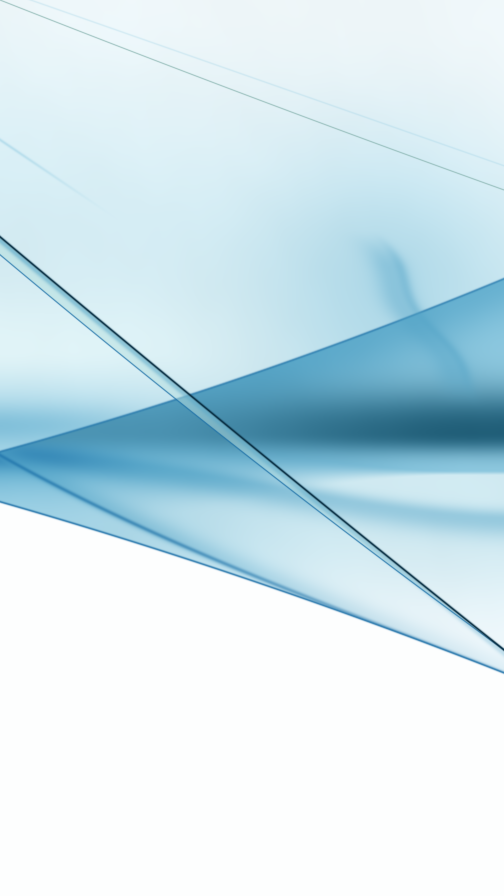
Give the GLSL for this background, as a Shadertoy shader.

```glsl
const vec3 PAPER = vec3(0.992, 0.995, 0.996);
const vec3 MIST = vec3(0.82, 0.92, 0.95);
const vec3 SKY = vec3(0.56, 0.79, 0.88);
const vec3 AZURE = vec3(0.32, 0.64, 0.78);
const vec3 DEEP = vec3(0.10, 0.43, 0.65);
const vec3 TEAL = vec3(0.12, 0.36, 0.46);
const vec3 INK = vec3(0.02, 0.17, 0.25);
const vec3 GLASS = vec3(0.72, 0.88, 0.88);
const float HORIZON = 0.517;      // height of the dark band
const float RIBBON_GAP = 0.020;   // ribbon thickness at the left
const float HAIR = 0.0011;        // half width of fine lines
const float CLOUD_AMOUNT = 0.018;

float glow(float d, float w) {
    d /= w;
    return exp(-d * d);
}

// Fine line that never gets thinner than a pixel
float hairline(float d, float w) {
    return glow(d, max(w, 0.75 / iResolution.y));
}

// Coverage of the side where d is positive
float side(float d) {
    float px = 1.0 / iResolution.y;
    return smoothstep(-px, px, d);
}

// Layered sines, roughly -1 to 1
float clouds(vec2 p) {
    float sum = 0.0, amp = 0.5;
    for (int i = 0; i < 4; i++) {
        sum += amp * sin(p.x + 1.7 * sin(p.y)) * cos(p.y - 0.6 * p.x);
        p = mat2(1.6, 1.2, -1.2, 1.6) * p + 1.3;
        amp *= 0.5;
    }
    return sum;
}

// Pale field above the fan
vec3 upperField(vec2 p) {
    float shade = smoothstep(1.06, 0.76, p.y + 0.10 * p.x);
    vec3 col = mix(vec3(0.94, 0.97, 0.98), MIST, shade * 0.9);
    col = mix(col, vec3(0.89, 0.96, 0.97), 0.8 * glow(p.y - 0.61, 0.06) * (1.0 - p.x));
    float low = smoothstep(0.61, 0.52, p.y) * smoothstep(0.65, 0.0, p.x);
    col = mix(col, SKY, 0.65 * low);
    col = mix(col, AZURE, 0.45 * glow(p.y - 0.525, 0.022) * smoothstep(0.5, 0.0, p.x));
    float haze = glow(length((p - vec2(0.77, 0.67)) * vec2(1.0, 1.5)), 0.24);
    return mix(col, SKY, 0.50 * haze);
}

// Layered light inside the fan
vec3 fanField(vec2 p, float upper, float lower) {
    float x = p.x, y = p.y;
    float nearTip = 1.0 - smoothstep(0.0, 0.75, x);
    vec3 pale = mix(vec3(0.94, 0.975, 0.99), MIST, smoothstep(0.27, 0.42, y));
    pale = mix(pale, SKY, 0.75 * nearTip);

    // Upper body, crisp underneath at the right
    float soft = mix(0.045, 0.003, smoothstep(0.2, 0.9, x));
    float body = smoothstep(-soft, soft, y - 0.472 + 0.015 * nearTip);
    vec3 veil = mix(mix(AZURE, SKY, 0.45), SKY, smoothstep(0.45, 1.0, x));
    veil = mix(veil, AZURE, 0.65 * glow(y - upper, 0.045));
    vec3 col = mix(pale, veil, body);

    // Dark band with a softer top than bottom
    float d = y - HORIZON;
    float band = glow(d, d > 0.0 ? 0.042 : 0.020);
    col = mix(col, AZURE * 0.87, 0.85 * band);
    col = mix(col, TEAL, 0.95 * band * smoothstep(0.25, 0.95, x));

    // Sweeping streak from the tip
    float sweep = y - mix(0.492, 0.420, smoothstep(0.0, 1.05, x));
    float strength = mix(0.85, 0.45, smoothstep(0.0, 0.8, x));
    col = mix(col, AZURE, strength * glow(sweep, sweep > 0.0 ? 0.011 : 0.020));
    col = mix(col, DEEP, 0.6 * glow(sweep, 0.014) * smoothstep(0.35, 0.0, x));

    // Bright blue fold close to the lower edge
    float fold = y - lower - 0.052 * pow(1.0 - x, 3.0);
    float foldGlow = glow(fold, fold > 0.0 ? 0.018 : 0.005);
    col = mix(col, AZURE, 0.55 * foldGlow * (1.0 - 0.8 * x));
    return mix(col, DEEP, 0.65 * hairline(fold, 0.0025) * (1.0 - 0.5 * x));
}

void mainImage(out vec4 fragColor, in vec2 fragCoord) {
    vec2 p = fragCoord / iResolution.xy;
    float x = p.x, y = p.y;
    float bow = x * (1.0 - x);
    float upper = mix(0.496, 0.689, x) - 0.040 * bow;
    float lower = mix(0.440, 0.249, x) + 0.030 * bow;

    // Main planes
    vec3 col = upperField(p);
    col = mix(col, fanField(p, upper, lower), side(upper - y));
    col = mix(col, DEEP, 0.60 * hairline(y - upper, HAIR * 1.3));

    // Smoky bent stroke
    float bend = 0.735 + 1.10 * (0.725 - y) + 0.012 * sin(y * 55.0);
    float span = smoothstep(0.54, 0.59, y) * smoothstep(0.745, 0.70, y);
    col = mix(col, AZURE, span * (0.40 * glow(x - bend, 0.035) + 0.25 * glow(x - bend - 0.025, 0.012)));
    col += CLOUD_AMOUNT * clouds(p * vec2(5.0, 8.0));

    // Clear ground and its edge
    col = mix(PAPER, col, side(y - lower));
    col = mix(col, DEEP, 0.80 * hairline(y - lower, HAIR * 1.2));

    // Glassy ribbon, tapering to the right
    float top = mix(0.7357, 0.2747, x) - 0.012 * bow;
    float gap = RIBBON_GAP * (1.0 - x * x);
    float inside = side(top - y) * side(y - top + gap);
    col = mix(col, GLASS, inside * mix(0.65, 0.25, x));
    col = mix(col, AZURE, 0.55 * glow(y - top + 0.004, 0.004) * (1.0 - 0.5 * x));
    col = mix(col, DEEP, 0.70 * hairline(y - top + gap, HAIR));
    col = mix(col, INK, 0.95 * hairline(y - top, HAIR * 1.5));

    // Faint threads across the top
    float thread = y - mix(1.0, 0.788, x) + 0.010 * bow;
    col = mix(col, vec3(0.50, 0.68, 0.66), 0.60 * hairline(thread, HAIR * 0.8));
    col = mix(col, SKY, 0.25 * hairline(y - mix(1.012, 0.815, x), HAIR));
    col = mix(col, SKY, 0.45 * hairline(y - 0.844 + 0.38 * x, 0.002) * smoothstep(0.25, 0.0, x));
    fragColor = vec4(clamp(col, 0.0, 1.0), 1.0);
}
```
